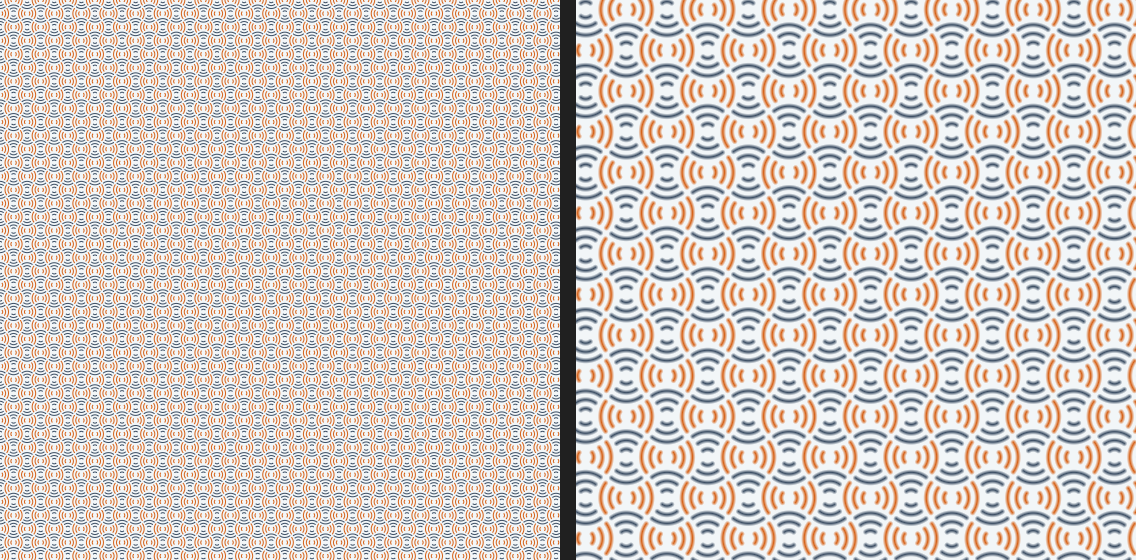
Left, the full canvas; right, a detail of the centre.
Reproduce this pattern procedurally as a three.js fragment shader.

```glsl
// Basket weave of concentric arcs on a pale ground: a square grid whose cells
// alternate like a chessboard between orange arcs opening left and right and
// navy arcs opening up and down. Each arc is a distance function with round ends.
varying vec2 vUv;

const float CELLS = 41.29;          // grid cells across the canvas
const float EDGE = CELLS / 512.0;   // width of the smoothed edge, in cells
const float LINE_WIDTH = 0.07;      // in cells, like the radii below
const float INNER_RADIUS = 0.197;
const float RING_STEP = 0.215;
const float HALF_ANGLE = 0.62;

const vec3 GROUND = vec3(0.949, 0.965, 0.973);
const vec3 ORANGE = vec3(0.831, 0.345, 0.035);
const vec3 NAVY = vec3(0.188, 0.263, 0.353);

// Distance to an arc centred on the x axis, mirrored to both sides.
float arcPairDistance(vec2 p, float radius, float halfAngle) {
  p = abs(p);
  vec2 tip = radius * vec2(cos(halfAngle), sin(halfAngle));
  bool withinSweep = p.y * tip.x < p.x * tip.y;
  return withinSweep ? abs(length(p) - radius) : length(p - tip);
}

// Distance to three nested arc pairs.
float rippleDistance(vec2 p) {
  float nearest = 10.0;
  for (int ring = 0; ring < 3; ring++) {
    float radius = INNER_RADIUS + RING_STEP * float(ring);
    nearest = min(nearest, arcPairDistance(p, radius, HALF_ANGLE));
  }
  return nearest;
}

// Coverage of a stroke at a given distance from its centre line.
float stroke(float distanceToLine, float width, float edge) {
  return clamp(0.5 + (0.5 * width - distanceToLine) / edge, 0.0, 1.0);
}

void main() {
  // Grid points start at the upper left corner.
  vec2 p = vec2(vUv.x, 1.0 - vUv.y) * CELLS;
  vec2 nearestCell = floor(p + 0.5);
  float orangeDistance = 10.0;
  float navyDistance = 10.0;

  // Outer arcs reach into the neighbouring cells.
  for (int y = -1; y <= 1; y++) {
    for (int x = -1; x <= 1; x++) {
      vec2 cell = nearestCell + vec2(float(x), float(y));
      vec2 offset = p - cell;
      if (mod(cell.x + cell.y, 2.0) > 0.5) {
        orangeDistance = min(orangeDistance, rippleDistance(offset));
      } else {
        navyDistance = min(navyDistance, rippleDistance(offset.yx));
      }
    }
  }

  vec3 color = mix(GROUND, ORANGE, stroke(orangeDistance, LINE_WIDTH, EDGE));
  color = mix(color, NAVY, stroke(navyDistance, LINE_WIDTH, EDGE));
  gl_FragColor = vec4(color, 1.0);
}
```
